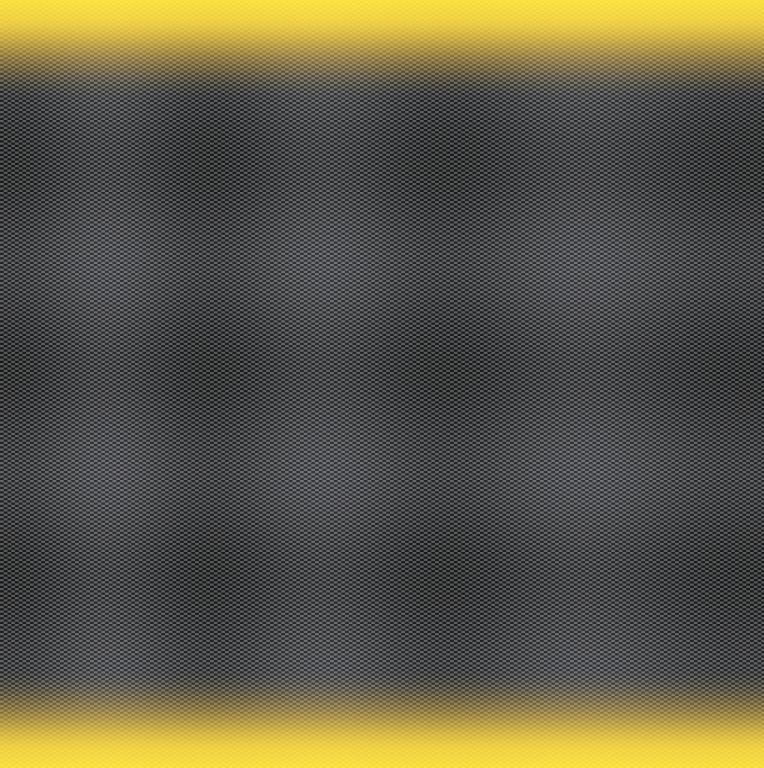
Reproduce this texture procedurally as a Shadertoy shader.

```glsl
#define TAU 6.2831853
#define WEAVE_ROWS 341.3333
#define DASH_ASPECT 1.6667
#define FOLD_PERIOD 0.27
#define FOLD_START 0.25
#define GLOW_INNER 0.022
#define GLOW_OUTER 0.13
#define GOLD vec3(0.985, 0.885, 0.26)
#define AMBER vec3(0.87, 0.71, 0.29)

// Integral of a square wave over one pixel, from -1 to 1
vec2 filteredSquare(vec2 p, vec2 width) {
    vec2 before = abs(fract((p - 0.5 * width) * 0.5) - 0.5);
    vec2 after = abs(fract((p + 0.5 * width) * 0.5) - 0.5);
    return 2.0 * (before - after) / width;
}

// Staggered dashes, box filtered: 0 in the gaps, 1 on the threads
float weave(vec2 p, float pixel) {
    vec2 density = vec2(WEAVE_ROWS / DASH_ASPECT, WEAVE_ROWS);
    vec2 wave = filteredSquare(p * density, pixel * density);
    return 0.5 - 0.5 * wave.x * wave.y;
}

// Soft folds: columns widen to the right, rows are evenly spaced
float folds(vec2 uv) {
    float columnPhase = 4.1 * uv.x - uv.x * uv.x - 0.05;
    float rowPhase = (uv.y - FOLD_START) / FOLD_PERIOD;
    float columns = cos(TAU * columnPhase);
    float rows = cos(TAU * rowPhase);
    return 0.5 - 0.27 * columns - 0.23 * rows;
}

void mainImage(out vec4 fragColor, in vec2 fragCoord) {
    vec2 uv = fragCoord / iResolution.xy;
    float pixel = 1.0 / iResolution.y;
    float thread = weave(fragCoord * pixel, pixel);
    float light = folds(uv);

    // Dark cloth
    vec3 gap = mix(vec3(0.085, 0.09, 0.095), vec3(0.195, 0.20, 0.215), light);
    vec3 strand = mix(vec3(0.345, 0.345, 0.345), vec3(0.455, 0.455, 0.465), light);
    vec3 color = mix(gap, strand, thread);

    // Golden bands along the top and bottom edges
    float edge = min(uv.y, 1.0 - uv.y);
    float glow = 1.0 - smoothstep(GLOW_INNER, GLOW_OUTER, edge);
    vec3 gold = mix(GOLD, AMBER, clamp(edge / 0.075, 0.0, 1.0));
    gold += 0.03 * (thread - 0.5) + 0.015 * (light - 0.5);
    color = mix(color, gold, glow);

    fragColor = vec4(color, 1.0);
}
```
